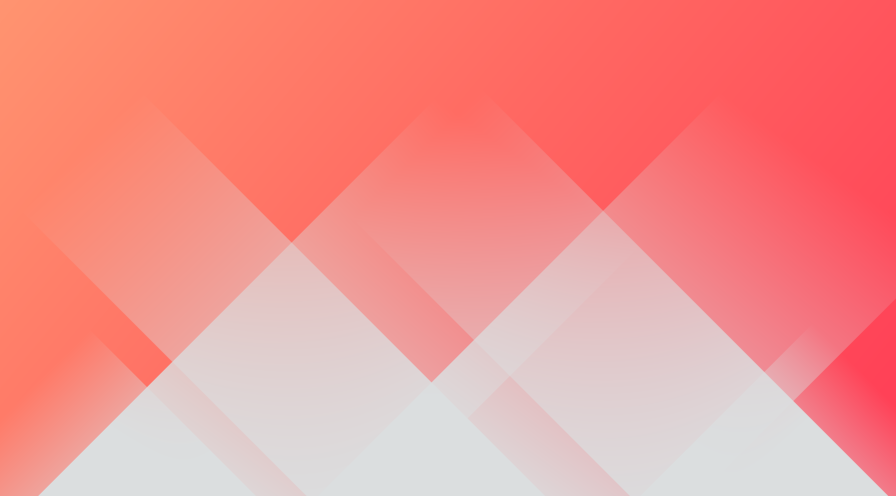
Write a WebGL 2 fragment shader that draws this background.

```glsl
#version 300 es
precision highp float;
// Crossing diagonal ribbons of pale grey over a warm coral gradient.
// Each ribbon is a strip in coordinates turned by 45 degrees, and its
// opacity grows from a clear upper end to a solid lower end.

uniform vec2 u_resolution;
out vec4 outColor;

const vec3 PEACH = vec3(1.0, 0.580, 0.439);
const vec3 CORAL = vec3(1.0, 0.408, 0.384);
const vec3 CRIMSON = vec3(1.0, 0.255, 0.340);
const vec3 MIST = vec3(0.859, 0.871, 0.875);

const float LONG_FADE = 1.326;
const float SHORT_FADE = 0.516;
const float TILT = 0.17;
const float OPEN = 9.0; // limit for a side that lies beyond the canvas

// Three-stop warm gradient running from upper left to lower right.
vec3 backdrop(vec2 uv) {
    float t = clamp(0.74 * uv.x + 0.34 * (1.0 - uv.y), 0.0, 1.0);
    vec3 warm = mix(PEACH, CORAL, min(t * 2.0, 1.0));
    return mix(warm, CRIMSON, max(t * 2.0 - 1.0, 0.0));
}

// Soft-edged coverage of the interval from side.x to side.y.
float strip(float across, vec2 side, float blur) {
    return smoothstep(-blur, blur, across - side.x)
         * smoothstep(-blur, blur, side.y - across);
}

// Opacity of a ribbon that starts clear and fills over the fade length.
float ribbon(float across, vec2 side, float travelled, float fade, float blur) {
    return strip(across, side, blur) * clamp(travelled / fade, 0.0, 1.0);
}

vec3 veil(vec3 color, float opacity) {
    return mix(color, MIST, opacity);
}

void main() {
    vec2 uv = gl_FragCoord.xy / u_resolution;
    vec2 p = gl_FragCoord.xy / u_resolution.y;
    float blur = 1.0 / u_resolution.y;

    // Diagonal axes: one grows to the upper right, one to the lower right.
    float rise = p.x + p.y;
    float fall = p.x - p.y;

    vec3 color = backdrop(uv);

    // Ribbons descending to the right.
    color = veil(color, ribbon(rise, vec2(-OPEN, 0.516), fall + 0.155, SHORT_FADE, blur));
    color = veil(color, ribbon(rise, vec2(0.618, 1.099), fall + 0.528, LONG_FADE, blur));
    color = veil(color, ribbon(rise, vec2(1.270, 1.791), fall - 0.153, LONG_FADE, blur));

    // Ribbons descending to the left, their clear ends slightly tilted.
    vec2 first = vec2(0.077, 0.786);
    vec2 second = vec2(0.641, 1.408);
    float firstRun = 1.678 - rise + TILT * (fall - first.x);
    float secondRun = 2.265 - rise + TILT * (fall - second.x);
    color = veil(color, ribbon(fall, first, firstRun, LONG_FADE, blur));
    color = veil(color, ribbon(fall, second, secondRun, LONG_FADE, blur));
    color = veil(color, ribbon(fall, vec2(1.291, OPEN), 1.986 - rise, SHORT_FADE, blur));

    outColor = vec4(color, 1.0);
}
```
